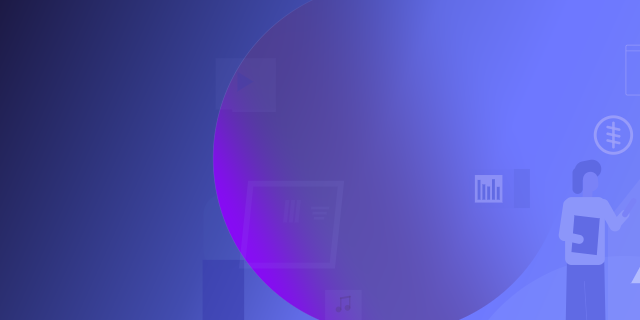
Give the GLSL for this background, as a Shadertoy shader.

```glsl
#define DISC_CENTER vec2(1.216, 0.505)
#define DISC_RADIUS 0.55
#define GLOW_AXIS vec2(0.88, 0.47)
#define BACK_TILT 0.45
#define VIOLET vec3(0.53, 0.04, 0.96)
#define MAUVE vec3(0.34, 0.23, 0.54)
#define PALE vec3(0.62, 0.63, 0.98)
#define SHIRT vec3(0.55, 0.59, 0.98)
#define SKIN vec3(0.48, 0.51, 0.97)
#define INK vec3(0.37, 0.41, 0.89)
#define SHADE vec3(0.22, 0.23, 0.68)

float box(vec2 p, vec2 center, vec2 halfSize) {
    vec2 d = abs(p - center) - halfSize;
    return length(max(d, 0.0)) + min(max(d.x, d.y), 0.0);
}

float capsule(vec2 p, vec2 a, vec2 b, float radius) {
    vec2 ab = b - a;
    float h = clamp(dot(p - a, ab) / dot(ab, ab), 0.0, 1.0);
    return length(p - a - ab * h) - radius;
}

void paint(inout vec3 col, float dist, vec3 tint, float alpha) {
    col = mix(col, tint, alpha * clamp(0.5 - dist * iResolution.y, 0.0, 1.0));
}

// Diagonal ramp from navy to periwinkle
vec3 backdrop(vec2 p) {
    float t = p.x + BACK_TILT * (1.0 - p.y);
    vec3 col = mix(vec3(0.11, 0.10, 0.27), vec3(0.18, 0.20, 0.48), clamp(t / 0.5, 0.0, 1.0));
    col = mix(col, vec3(0.26, 0.30, 0.69), clamp((t - 0.5) / 0.5, 0.0, 1.0));
    col = mix(col, vec3(0.38, 0.42, 0.90), clamp((t - 1.0) / 0.38, 0.0, 1.0));
    col = mix(col, vec3(0.43, 0.47, 1.00), clamp((t - 1.38) / 0.4, 0.0, 1.0));
    return mix(col, vec3(0.45, 0.51, 0.97), smoothstep(1.8, 2.4, t));
}

// Translucent disc, violet at lower left and clear at upper right
void drawDisc(inout vec3 col, vec2 p) {
    vec2 q = (p - DISC_CENTER) / DISC_RADIUS;
    float s = dot(q, GLOW_AXIS);
    float dist = (length(q) - 1.0) * DISC_RADIUS;
    vec3 tint = mix(VIOLET, MAUVE, smoothstep(-1.0, -0.4, s));
    float alpha = mix(1.0, 0.62, smoothstep(-1.0, -0.45, s)) * (1.0 - smoothstep(-0.3, 0.75, s));
    paint(col, dist, tint, alpha);
    paint(col, abs(dist) - 0.001, vec3(0.45, 0.48, 0.78), 0.35 * smoothstep(0.0, -0.8, q.x));
}

// Faint panels showing through the disc
void drawPanels(inout vec3 col, vec2 p) {
    paint(col, box(p, vec2(0.768, 0.738), vec2(0.094, 0.080)), PALE, 0.05);
    vec2 q = p - vec2(0.742, 0.745);
    paint(col, max(-q.x, 0.85 * abs(q.y) + 0.53 * q.x - 0.0264), SHADE, 0.3);
    paint(col, box(p, vec2(0.794, 0.654), vec2(0.068, 0.004)), PALE, 0.06);

    // Leaning screen with a pale frame
    vec2 lean = vec2(p.x - 0.105 * (p.y - 0.298), p.y);
    float panel = box(lean, vec2(0.911, 0.298), vec2(0.150, 0.137));
    paint(col, panel, PALE, 0.02);
    paint(col, abs(panel + 0.009) - 0.009, PALE, 0.07);
    for (int i = 0; i < 3; i++) {
        float k = float(i);
        paint(col, box(lean, vec2(0.89 + 0.018 * k, 0.34), vec2(0.006, 0.035)), PALE, 0.05);
        paint(col, box(lean, vec2(0.995, 0.35 - 0.016 * k), vec2(0.028 - 0.006 * k, 0.004)), PALE, 0.06);
    }

    // Note tile
    paint(col, box(p, vec2(1.073, 0.04), vec2(0.057, 0.054)), PALE, 0.08);
    for (int i = 0; i < 2; i++) {
        vec2 foot = vec2(1.058 + 0.028 * float(i), 0.033 + 0.005 * float(i));
        paint(col, length(p - foot) - 0.009, MAUVE, 0.4);
        paint(col, capsule(p, foot + vec2(0.007, 0.0), foot + vec2(0.007, 0.035), 0.002), MAUVE, 0.4);
    }
    paint(col, capsule(p, vec2(1.065, 0.068), vec2(1.093, 0.073), 0.003), MAUVE, 0.4);

    // Bar chart tile
    paint(col, box(p, vec2(1.561, 0.410), vec2(0.095, 0.061)), INK, 0.12);
    paint(col, box(p, vec2(1.631, 0.411), vec2(0.025, 0.061)), INK, 0.4);
    paint(col, box(p, vec2(1.527, 0.410), vec2(0.043)), PALE, 0.65);
    for (int i = 0; i < 5; i++) {
        float tall = 0.025 + 0.007 * sin(2.3 * float(i) + 1.0);
        paint(col, box(p, vec2(1.497 + 0.015 * float(i), 0.376 + tall), vec2(0.0045, tall)), INK, 0.95);
    }
}

// Window outline and coin
void drawIcons(inout vec3 col, vec2 p) {
    float frame = box(p, vec2(2.045, 0.781), vec2(0.084, 0.073)) - 0.005;
    paint(col, abs(frame) - 0.0012, PALE, 0.8);
    paint(col, box(p, vec2(2.045, 0.841), vec2(0.089, 0.0012)), PALE, 0.7);

    vec2 q = p - vec2(1.917, 0.578);
    paint(col, abs(length(q) - 0.057) - 0.0045, PALE, 0.85);
    paint(col, capsule(q, vec2(0.0, -0.038), vec2(0.0, 0.038), 0.004), PALE, 0.85);
    for (int i = -1; i <= 1; i++) {
        vec2 mid = vec2(0.0, 0.021 * float(i));
        paint(col, capsule(q, mid - vec2(0.018, -0.004), mid + vec2(0.018, -0.004), 0.004), PALE, 0.85);
    }
}

// Plain standing figure holding a board
void drawFigure(inout vec3 col, vec2 p) {
    paint(col, capsule(p, vec2(1.805, 0.46), vec2(1.805, 0.41), 0.016), INK, 1.0);
    paint(col, capsule(p, vec2(1.825, 0.467), vec2(1.850, 0.472), 0.029), INK, 1.0);
    paint(col, capsule(p, vec2(1.845, 0.44), vec2(1.847, 0.425), 0.023), SKIN, 1.0);
    paint(col, capsule(p, vec2(1.838, 0.43), vec2(1.835, 0.37), 0.015), SKIN, 1.0);
    float taper = 0.062 - 0.02 * p.y;
    paint(col, max(abs(p.x - 1.830) - taper, p.y - 0.18), INK, 0.95);
    paint(col, capsule(p, vec2(1.826, 0.12), vec2(1.835, -0.02), 0.001), SKIN, 0.5);
    paint(col, box(p, vec2(1.828, 0.278), vec2(0.042, 0.086)) - 0.02, SHIRT, 1.0);
    paint(col, capsule(p, vec2(1.778, 0.36), vec2(1.764, 0.265), 0.018), SHIRT, 1.0);
    paint(col, capsule(p, vec2(1.885, 0.36), vec2(1.922, 0.295), 0.018), SHIRT, 1.0);
    paint(col, capsule(p, vec2(1.922, 0.295), vec2(1.953, 0.330), 0.014), SHIRT, 1.0);
    paint(col, capsule(p, vec2(1.953, 0.330), vec2(1.980, 0.372), 0.009), SKIN, 1.0);
    vec2 tilt = vec2(p.x - 0.08 * (p.y - 0.265), p.y + 0.12 * (p.x - 1.83));
    paint(col, box(tilt, vec2(1.830, 0.265), vec2(0.040, 0.058)), INK, 0.95);
    paint(col, capsule(p, vec2(1.764, 0.262), vec2(1.810, 0.252), 0.014), SHIRT, 1.0);
}

void mainImage(out vec4 fragColor, in vec2 fragCoord) {
    vec2 p = fragCoord / iResolution.y;
    vec3 col = backdrop(p);

    // Pale hill and slope, then the dim figure at left
    paint(col, length(p - vec2(1.95, -0.35)) - 0.55, vec3(0.50, 0.56, 1.0), 0.4);
    paint(col, max(1.9 - p.x, dot(p - vec2(1.92, 0.34), vec2(-0.78, 0.62))), PALE, 0.2);
    paint(col, capsule(p, vec2(0.70, 0.33), vec2(0.70, 0.22), 0.064), vec3(0.27, 0.33, 0.70), 0.3);
    paint(col, box(p, vec2(0.698, 0.085), vec2(0.065, 0.103)), SHADE, 0.55);

    drawDisc(col, p);
    drawPanels(col, p);
    drawIcons(col, p);
    drawFigure(col, p);
    vec2 tip = p - vec2(1.972, 0.115);
    paint(col, max(-tip.y, dot(tip, vec2(-0.876, 0.48))), vec3(0.75, 0.78, 1.0), 0.8);
    fragColor = vec4(col, 1.0);
}
```
